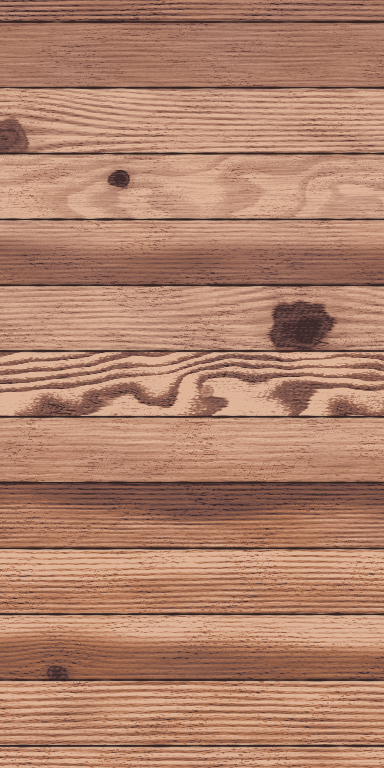
This texture is drawn by a WebGL 1 fragment shader. Its source:

```glsl
precision highp float;
// Weathered horizontal wooden planks with growth rings, knots, pores and dark seams.
uniform vec2 u_resolution;

const float PLANKS = 11.67;       // planks over the canvas height
const float FIRST_OFFSET = 0.666; // hidden part of the top plank
const float WIDTH = 5.83;         // canvas width in plank heights
const float SEAM = 0.012;         // half width of the gap between planks
const float RING_DEPTH = 0.56;    // darkening by late wood
const float PORE_DEPTH = 0.32;    // darkening by pores
const float FIBRE_DEPTH = 0.20;   // fine streaks along the grain
const vec3 SOOT  = vec3(0.25, 0.17, 0.17);
const vec3 UMBER = vec3(0.44, 0.30, 0.28);
const vec3 BROWN = vec3(0.58, 0.40, 0.34);
const vec3 RUST  = vec3(0.58, 0.37, 0.27);
const vec3 ROSE  = vec3(0.72, 0.54, 0.46);
const vec3 AMBER = vec3(0.74, 0.50, 0.37);
const vec3 CREAM = vec3(0.87, 0.71, 0.60);

float hash(vec2 p) {
  return fract(sin(dot(p, vec2(127.1, 311.7))) * 43758.55);
}

vec2 gradientAt(vec2 cell) {
  float angle = 6.2832 * hash(cell);
  return vec2(cos(angle), sin(angle));
}

// Gradient noise, roughly -0.7 to 0.7
float noise(vec2 p) {
  vec2 i = floor(p), f = fract(p);
  vec2 w = f * f * f * (f * (f * 6.0 - 15.0) + 10.0);
  vec2 e = vec2(1.0, 0.0);
  float a = dot(gradientAt(i), f);
  float b = dot(gradientAt(i + e.xy), f - e.xy);
  float c = dot(gradientAt(i + e.yx), f - e.yx);
  float d = dot(gradientAt(i + e.xx), f - e.xx);
  return mix(mix(a, b, w.x), mix(c, d, w.x), w.y);
}

// Character of a plank: tone at top, tone at bottom, ring contrast, ring count
vec4 plankStyle(float row) {
  if (row < 0.5) return vec4(0.55, 0.72, 0.80, 13.0);
  if (row < 1.5) return vec4(0.70, 0.70, 0.22, 13.0);
  if (row < 2.5) return vec4(0.97, 0.98, 0.65, 12.0);
  if (row < 3.5) return vec4(0.93, 0.97, 0.26, 2.2);
  if (row < 4.5) return vec4(0.93, 0.55, 0.30, 14.0);
  if (row < 5.5) return vec4(0.93, 0.92, 0.38, 11.0);
  if (row < 6.5) return vec4(1.06, 1.04, 1.30, 4.2);
  if (row < 7.5) return vec4(0.92, 0.82, 0.20, 9.0);
  if (row < 8.5) return vec4(0.42, 0.82, 0.55, 14.0);
  if (row < 9.5) return vec4(1.10, 0.86, 0.70, 12.0);
  if (row < 10.5) return vec4(1.04, 0.56, 0.40, 13.0);
  return vec4(1.00, 0.93, 0.75, 9.0);
}

// Knot of a plank: x, y, radius, darkness
vec4 plankKnot(float row) {
  if (row == 2.0) return vec4(0.06, 0.78, 0.40, 0.42);
  if (row == 3.0) return vec4(1.82, 0.38, 0.16, 0.62);
  if (row == 5.0) return vec4(4.60, 0.64, 0.46, 0.60);
  if (row == 6.0) return vec4(3.14, 0.60, 0.12, 0.10);
  if (row == 10.0) return vec4(0.88, 0.90, 0.16, 0.60);
  return vec4(-9.0, 0.5, 0.1, 0.0);
}

// Tone 0..1 to wood colour
vec3 woodColor(float tone, float warmth) {
  float t = clamp(tone, 0.0, 1.0) * 4.0;
  vec3 c = mix(SOOT, UMBER, min(t, 1.0));
  c = mix(c, mix(BROWN, RUST, warmth), clamp(t - 1.0, 0.0, 1.0));
  c = mix(c, mix(ROSE, AMBER, warmth), clamp(t - 2.0, 0.0, 1.0));
  return mix(c, CREAM, clamp(t - 3.0, 0.0, 1.0));
}

void main() {
  vec2 uv = gl_FragCoord.xy / u_resolution;
  float depth = (1.0 - uv.y) * PLANKS + FIRST_OFFSET;
  float row = floor(depth);
  vec2 p = vec2(uv.x * WIDTH, depth - row);
  vec2 q = p + vec2(row * 17.3, row * 9.7); // own noise region per plank
  vec4 style = plankStyle(row);
  vec4 knot = plankKnot(row);
  float flame = 1.0 - step(6.0, style.w);   // broad arched grain

  // Grain lines part around the knot
  vec2 d = p - knot.xy;
  float reach = knot.z * 2.2;
  float bend = exp(-dot(d * vec2(0.6, 1.0), d * vec2(0.6, 1.0)) / (reach * reach));
  float across = p.y - 0.75 * d.y * bend;
  float straightWarp = 0.8 * noise(q * vec2(0.22, 1.0)) + 0.14 * noise(q * vec2(1.3, 4.0));
  float tongue = abs(p.y - 0.5 - 0.15 * sin(q.x * 1.1));
  float arch = 1.3 * noise(q * vec2(0.75, 1.1)) + 0.3 * noise(q * vec2(2.3, 4.0))
             + 0.65 * p.x - 2.2 * tongue;

  // Sheared cells keep the fine noise from lining up in rows
  vec2 strand = vec2(q.x + 6.3 * q.y, q.y + 0.03 * noise(q * vec2(1.5, 3.0)));
  float fibre = noise(strand * vec2(1.3, 33.0));
  float speck = noise(strand * vec2(9.0, 37.0));
  float dust = noise(strand * vec2(23.0, 43.0) + 5.7);
  float grain = style.w * across + mix(straightWarp, arch, flame) + 0.08 * fibre + 0.7 * flame * bend;

  // Late wood: narrow broken lines, or broad figure with one ragged edge
  float phase = fract(grain);
  float lines = smoothstep(0.3, 0.65, phase) * (1.0 - smoothstep(0.78, 1.0, phase));
  lines *= 0.9 + 0.7 * noise(q * vec2(0.9, 3.0)) + 0.7 * speck + 0.4 * dust;
  float start = 0.48 + 0.5 * noise(q * vec2(1.2, 2.0)) + 0.3 * speck + 0.2 * dust;
  float figure = smoothstep(start - 0.12, start + 0.2, phase) * (1.0 - smoothstep(0.91, 1.0, phase));
  float ring = mix(lines, figure * (0.95 + 0.4 * speck + 0.5 * dust), flame);

  // Plank tone, streaks and scattered pores; the dark side slopes gently
  float slope = 0.12 * (0.5 - uv.x);
  float split = p.y + slope + 0.3 * noise(q * vec2(0.4, 1.0)) + 0.08 * fibre;
  float tone = mix(style.x, style.y, smoothstep(0.25, 0.65, split));
  tone += 0.07 * noise(q * vec2(0.7, 1.6)) + FIBRE_DEPTH * fibre;
  tone -= RING_DEPTH * style.z * ring;
  float patches = smoothstep(-0.25, 0.35, noise(q * vec2(1.1, 2.5)));
  float pores = max(smoothstep(0.2, 0.45, speck), smoothstep(0.22, 0.5, dust));
  tone -= PORE_DEPTH * pores * (0.25 + 0.75 * patches);
  tone += 0.12 * dust;

  // Knot: ragged stain, concentric rings and dark heart
  float radius = length(d * vec2(0.85, 1.0)) / knot.z + 0.45 * noise(q * 3.5) + 0.15 * speck;
  float core = 1.0 - smoothstep(0.75, 0.95, radius);
  float knotTone = 0.82 - knot.w + 0.08 * sin(radius * 13.0) + 0.25 * fibre + 0.25 * dust;
  knotTone -= 0.3 * knot.w * (1.0 - smoothstep(0.1, 0.5, radius));
  tone = mix(tone, knotTone, core);
  tone -= 0.2 * knot.w * (1.0 - smoothstep(0.8, 1.7, radius));

  float warmth = clamp(0.15 + 0.75 * smoothstep(5.5, 9.0, row) + 0.4 * noise(q * 0.6), 0.0, 1.0);
  vec3 color = woodColor(tone, warmth);

  // Uneven dark seams with a soft shadow
  float edge = min(p.y, 1.0 - p.y);
  float seamWidth = SEAM * (1.0 + 0.9 * noise(vec2(p.x * 4.0, floor(depth + 0.5) * 5.3)));
  color *= 1.0 - 0.14 * (1.0 - smoothstep(0.0, 0.05, edge));
  color = mix(SOOT * 0.75, color, smoothstep(seamWidth * 0.3, seamWidth * 2.0, edge));
  gl_FragColor = vec4(color, 1.0);
}
```
